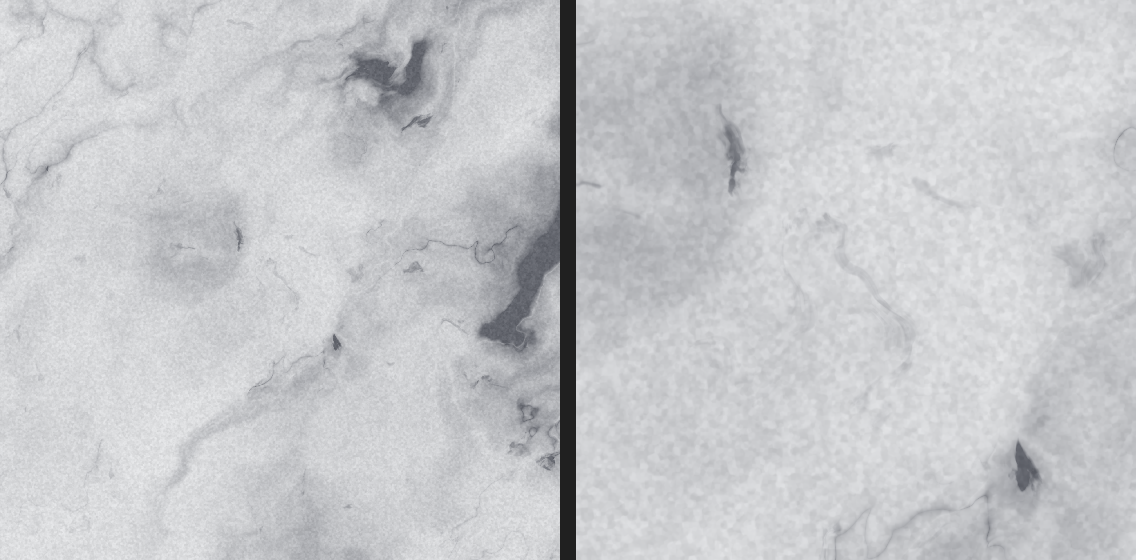
Left: the whole. Right: its middle third, enlarged.
This texture is drawn by a three.js fragment shader. Its source:

```glsl
varying vec2 vUv;

// Turns the canvas so that x runs along the diagonal bedding of the stone.
const mat2 BEDDING = mat2(0.64, -0.77, 0.77, 0.64);

vec3 hash3(vec2 cell) {
  vec3 h = fract(cell.xyx * vec3(0.1031, 0.1030, 0.0973));
  h += dot(h, h.yxz + 33.33);
  return fract((h.xxy + h.yzz) * h.zyx);
}

// Cellular noise: x is a soft blend of cell values, y the gap to the cell border.
vec2 cells(vec2 p) {
  vec2 base = floor(p);
  float nearest = 9.0, second = 9.0, total = 0.0, weights = 0.0;
  for (int j = -1; j <= 1; j++) {
    for (int i = -1; i <= 1; i++) {
      vec2 cell = base + vec2(float(i), float(j));
      vec3 h = hash3(cell);
      vec2 d = cell + 0.15 + 0.7 * h.xy - p;
      float dist2 = dot(d, d);
      float weight = exp(-7.0 * dist2);
      total += weight * h.z;
      weights += weight;
      second = min(second, max(nearest, dist2));
      nearest = min(nearest, dist2);
    }
  }
  return vec2(total / weights, sqrt(second) - sqrt(nearest));
}

float clouds(vec2 p) {
  float sum = 0.0, amplitude = 0.5;
  for (int octave = 0; octave < 5; octave++) {
    sum += amplitude * cells(p).x;
    p = mat2(1.6, 1.2, -1.2, 1.6) * p + 17.3;
    amplitude *= 0.5;
  }
  return sum / 0.97;
}

// Soft elliptical spot, its long axis along the bedding.
float blot(vec2 q, vec2 center, vec2 radius) {
  vec2 d = (q - BEDDING * center) / radius;
  return exp(-dot(d, d));
}

void main() {
  vec2 p = vUv;
  vec2 warp = vec2(clouds(p * 3.5 + 4.0), clouds(p * 3.5 + 31.0)) - 0.5;
  vec2 q = BEDDING * p + 0.28 * warp;

  // Broad clouding: pale on the left, greyer to the upper right
  float cloud = clouds(q * vec2(2.6, 5.5) + 12.0);
  float mottle = clouds(q * vec2(8.0, 14.0) + 40.0);
  float stain = -0.42 + 2.6 * (cloud - 0.5) + 1.3 * (mottle - 0.5);
  stain += 0.5 * smoothstep(0.1, 0.65, p.x + 0.2 * p.y);
  stain += 0.35 * smoothstep(1.0, 1.8, p.x + p.y);

  // Ragged dark smudges
  float smudge = blot(q, vec2(0.66, 0.86), vec2(0.13, 0.09));
  smudge += 0.8 * blot(q, vec2(0.36, 0.16), vec2(0.12, 0.045));
  smudge += blot(q, vec2(0.98, 0.60), vec2(0.07, 0.04));
  smudge += 0.7 * blot(q, vec2(0.92, 0.50), vec2(0.08, 0.05));
  smudge += 0.6 * blot(q, vec2(0.61, 0.40), vec2(0.12, 0.025));
  stain += 1.35 * smudge * smoothstep(0.3, 0.68, mottle);

  // White lenses
  float lens = blot(q, vec2(0.63, 0.58), vec2(0.15, 0.04));
  lens += blot(q, vec2(0.95, 0.77), vec2(0.13, 0.045));
  lens += 0.8 * blot(q, vec2(0.45, 0.14), vec2(0.08, 0.045));
  lens += 0.6 * blot(q, vec2(0.30, 0.88), vec2(0.18, 0.07));
  stain -= 0.95 * lens;

  // Grey network around white pebbles in the upper left
  float corner = smoothstep(0.35, 0.75, p.y - p.x);
  float pebble = cells(q * vec2(3.6, 6.5) + 3.0).y;
  stain += corner * (1.3 * exp(-9.0 * pebble) - 0.4);

  // Broken dark veins and small flecks
  float ridge = abs(clouds(q * vec2(1.8, 5.0) + 57.0) - 0.5);
  float broken = smoothstep(0.48, 0.68, clouds(q * vec2(5.0, 7.0) + 70.0));
  stain += broken * (0.65 * exp(-130.0 * ridge) + 0.3 * exp(-25.0 * ridge));
  stain += 0.9 * smoothstep(0.74, 0.88, clouds(q * vec2(16.0, 30.0) + 90.0));

  // Thin pale veins, mostly in the grey half
  float seam = cells(q * vec2(1.5, 5.0) + 21.0).y;
  float healed = smoothstep(0.3, 0.6, p.x) * smoothstep(0.36, 0.6, mottle + 0.4 * warp.x);
  stain -= healed * (0.4 * exp(-55.0 * seam) + 0.15 * exp(-14.0 * seam));

  // Stain deepens the tone exponentially; crystal grain lies on top
  float depth = min(0.086 * exp(stain), 0.5);
  float grain = cells(p * 250.0).x + 0.6 * cells(p * 420.0 + 5.0).x - 0.8;
  float tone = 0.90 - depth + 0.065 * grain;
  vec3 coolTint = vec3(-0.004, 0.0, 0.006) + depth * vec3(-0.012, 0.0, 0.05);
  gl_FragColor = vec4(clamp(tone + coolTint, 0.0, 1.0), 1.0);
}
```
